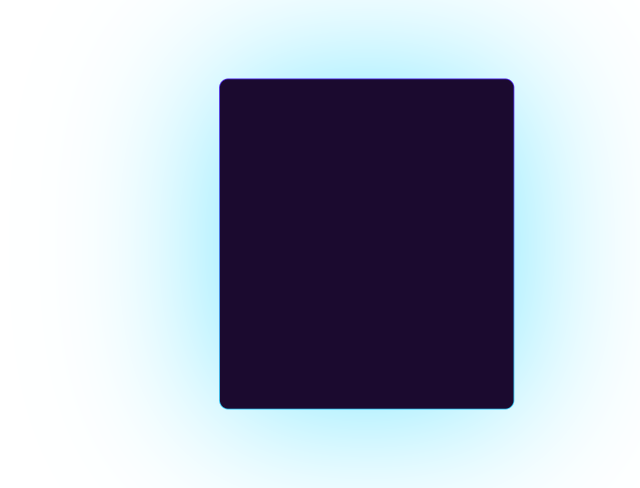
Write a Shadertoy shader that draws this background.

```glsl
// A dark rounded card with a hairline gradient border on a white page,
// surrounded by a soft cyan glow. The glow is a Gaussian-blurred box,
// computed in closed form; the card is a rounded-box distance function.

// Lengths are in canvas heights; the centre is a fraction of the canvas.
const vec2  CARD_CENTER   = vec2(0.573, 0.5);
const vec2  CARD_HALF     = vec2(0.3025, 0.3392);
const float CARD_RADIUS   = 0.019;
const float BORDER_WIDTH  = 0.0017;
const float GLOW_SIGMA    = 0.162;

const vec3  PAGE_COLOR    = vec3(1.0);
const vec3  GLOW_COLOR    = vec3(0.46, 0.90, 1.0);
const vec3  CARD_COLOR    = vec3(0.104, 0.039, 0.184);
const vec3  BORDER_TOP    = vec3(0.32, 0.16, 0.92);
const vec3  BORDER_BOTTOM = vec3(0.20, 0.78, 0.95);

// Signed distance to a box with rounded corners.
float roundedBox(vec2 p, vec2 halfSize, float radius) {
    vec2 q = abs(p) - halfSize + radius;
    return length(max(q, 0.0)) + min(max(q.x, q.y), 0.0) - radius;
}

// Smooth approximation of the Gaussian error function.
vec2 errorFunction(vec2 x) {
    x = clamp(x, -4.0, 4.0);
    return tanh(x * (1.1283 + 0.1009 * x * x));
}

// Coverage of a box after a Gaussian blur; the two axes are separable.
float blurredBox(vec2 p, vec2 halfSize, float sigma) {
    float scale = inversesqrt(2.0) / sigma;
    vec2 coverage = 0.5 * (errorFunction((p + halfSize) * scale)
                         - errorFunction((p - halfSize) * scale));
    return coverage.x * coverage.y;
}

void mainImage(out vec4 fragColor, in vec2 fragCoord) {
    vec2 p = (fragCoord - CARD_CENTER * iResolution.xy) / iResolution.y;
    float pixel = 1.0 / iResolution.y;

    // Page and glow
    float glow = blurredBox(p, CARD_HALF, GLOW_SIGMA);
    vec3 color = mix(PAGE_COLOR, GLOW_COLOR, glow);

    // Border, shifting from violet at the top to cyan at the bottom
    float dist = roundedBox(p, CARD_HALF, CARD_RADIUS);
    float height = clamp(0.5 + 0.5 * p.y / CARD_HALF.y, 0.0, 1.0);
    vec3 borderColor = mix(BORDER_BOTTOM, BORDER_TOP, height);
    float outer = clamp(0.5 - dist / pixel, 0.0, 1.0);
    color = mix(color, borderColor, outer);

    // Card face
    float inner = clamp(0.5 - (dist + BORDER_WIDTH) / pixel, 0.0, 1.0);
    color = mix(color, CARD_COLOR, inner);

    fragColor = vec4(color, 1.0);
}
```
